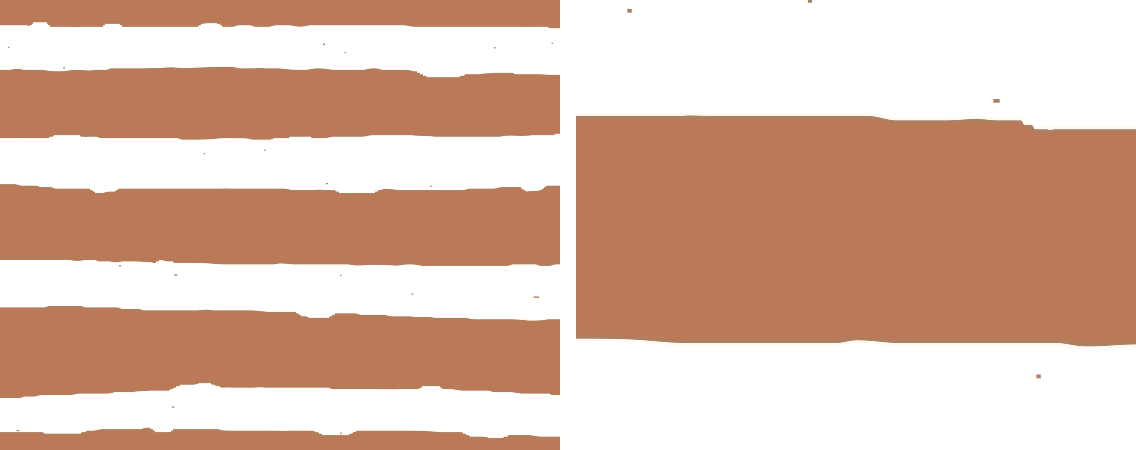
Left, the full canvas; right, a detail of the centre.
A Shadertoy shader for this pattern:

```glsl
#define PAINT vec3(0.73, 0.48, 0.34)
#define RIM_PAINT vec3(0.67, 0.50, 0.40)
#define RIM_PAPER vec3(1.0, 0.98, 0.94)
#define PAPER vec3(1.0)
#define RIM_WIDTH 0.0032
#define WOBBLE 0.008
#define STAIR 0.0033
#define BUMP_CELL 0.19
#define BUMP_CHANCE 0.26
#define BUMP_HEIGHT 0.012
#define SPECK_CELL 0.062
#define SPECK_CHANCE 0.11

const int STRIPES = 4;

// Edge curves per stripe: mid height, tilt, bow
const vec3 UPPER[STRIPES] = vec3[STRIPES](
    vec3(0.942, -0.002, -0.003), vec3(0.695, 0.002, 0.003),
    vec3(0.412, -0.006, 0.004), vec3(0.138, 0.004, -0.020));
const vec3 LOWER[STRIPES] = vec3[STRIPES](
    vec3(0.846, -0.006, -0.007), vec3(0.577, 0.000, 0.010),
    vec3(0.305, -0.015, 0.000), vec3(0.044, -0.006, -0.007));

float hash(vec2 p) {
    vec3 q = fract(vec3(p.xyx) * 0.1031);
    q += dot(q, q.yzx + 33.33);
    return fract((q.x + q.y) * q.z);
}

// Smooth noise along a line, centred on zero
float lineNoise(float x, float seed) {
    float cell = floor(x);
    float blend = smoothstep(0.0, 1.0, x - cell);
    return mix(hash(vec2(cell, seed)), hash(vec2(cell + 1.0, seed)), blend) - 0.5;
}

// Occasional flat-topped swelling of an edge
float swelling(float x, float seed) {
    float s = x / BUMP_CELL + seed * 0.37;
    vec2 id = vec2(floor(s), seed + 40.0);
    float centre = mix(0.35, 0.65, hash(id + 7.0));
    float reach = mix(0.12, 0.34, hash(id + 13.0));
    float shape = 1.0 - smoothstep(reach * 0.45, reach, abs(fract(s) - centre));
    float size = mix(0.35, 1.0, hash(id + 23.0));
    return step(hash(id), BUMP_CHANCE) * shape * size * BUMP_HEIGHT;
}

// Height of one torn edge, settled onto short level treads
float edgeHeight(vec3 curve, float x, float u, float seed, float outward) {
    float h = curve.x + curve.y * u + curve.z * u * u;
    h += WOBBLE * (lineNoise(x * 6.0, seed) + 0.35 * lineNoise(x * 24.0, seed + 20.0));
    h += outward * swelling(x, seed);
    float tread = h / STAIR;
    return STAIR * (floor(tread) + smoothstep(0.35, 0.65, fract(tread)));
}

// Coverage of small sparse dashes of paint
float specks(vec2 p, float aa) {
    vec2 id = floor(p / SPECK_CELL);
    vec2 jitter = vec2(hash(id + 51.0), hash(id + 67.0));
    vec2 offset = p - (id + mix(vec2(0.2), vec2(0.8), jitter)) * SPECK_CELL;
    float stretch = hash(id + 83.0);
    vec2 halfSize = vec2(mix(0.0016, 0.0065, pow(stretch, 4.0)), 0.0014);
    vec2 d = abs(offset) - halfSize;
    float inside = 1.0 - smoothstep(-0.5 * aa, 0.5 * aa, max(d.x, d.y));
    return inside * step(hash(id + 91.0), SPECK_CHANCE);
}

void mainImage(out vec4 fragColor, in vec2 fragCoord) {
    vec2 p = fragCoord / iResolution.y;
    float u = 2.0 * fragCoord.x / iResolution.x - 1.0;
    float aa = 1.0 / iResolution.y;

    // Depth inside the nearest bare stripe, negative on paint
    float depth = -1.0;
    for (int i = 0; i < STRIPES; i++) {
        float seed = 2.0 * float(i) + 3.0;
        float top = edgeHeight(UPPER[i], p.x, u, seed, 1.0);
        float bottom = edgeHeight(LOWER[i], p.x, u, seed + 1.0, -1.0);
        depth = max(depth, min(top - p.y, p.y - bottom));
    }

    // Faint tinted rim on both sides of each edge
    float away = smoothstep(0.3 * RIM_WIDTH, RIM_WIDTH, abs(depth));
    vec3 paint = mix(RIM_PAINT, PAINT, away);
    vec3 paper = mix(RIM_PAPER, PAPER, away);
    paper = mix(paper, RIM_PAINT, specks(p, aa));

    float bare = smoothstep(-0.5 * aa, 0.5 * aa, depth);
    fragColor = vec4(mix(paint, paper, bare), 1.0);
}
```
